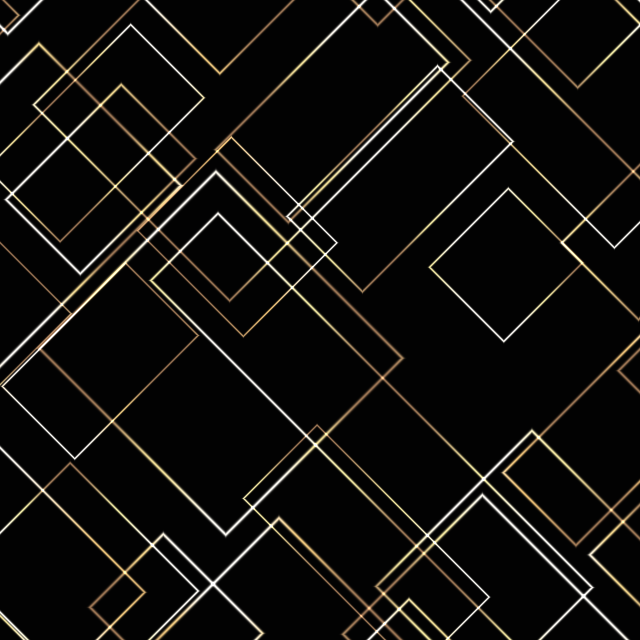
Give the GLSL for this background, as a Shadertoy shader.

```glsl
// Thin metallic outlines of overlapping rectangles, turned by 45 degrees, on black.
// Each cell of a jittered grid owns one rectangle; nearby cells are summed as light,
// and a wave along each outline shifts it from bronze through gold to white.

const float CELL = 0.25;                      // grid spacing, in canvas heights
const int   REACH = 3;                        // neighbour cells searched each way
const float JITTER = 0.85;                    // centre offset, in cells
const vec2  LONG_HALF = vec2(0.08, 0.42);     // range of the long half side
const vec2  SHORT_HALF = vec2(0.07, 0.22);    // range of the short half side
const float LONG_BIAS = 2.5;                  // higher makes long sides rarer
const vec2  LINE_WIDTH = vec2(0.0013, 0.0025);// range of the soft line radius
const vec2  SHINE_FREQ = vec2(9.0, 20.0);     // range of the metallic wave
const float SEED = 17.0;

const vec3 BACKGROUND = vec3(0.008);
const vec3 BRONZE = vec3(0.60, 0.45, 0.32);
const vec3 GOLD   = vec3(0.94, 0.76, 0.46);
const vec3 PALE   = vec3(0.96, 0.94, 0.66);
const vec3 WHITE  = vec3(1.00, 0.99, 0.97);

float hash(vec2 cell, float channel) {
    return fract(sin(dot(cell, vec2(127.1, 311.7)) + (channel + SEED) * 74.7) * 43758.5453);
}

float hashRange(vec2 cell, float channel, vec2 range) {
    return mix(range.x, range.y, hash(cell, channel));
}

// Rotates by 45 degrees.
vec2 toDiagonal(vec2 p) {
    return vec2(p.x + p.y, p.y - p.x) * 0.70711;
}

// Distance to a rectangle outline, with mitred corners.
float outlineDistance(vec2 p, vec2 halfSize) {
    vec2 edge = abs(p) - halfSize;
    return abs(max(edge.x, edge.y));
}

// Bronze to gold or pale yellow to white as shine goes from 0 to 1.
vec3 metal(float shine, float tint) {
    vec3 middle = mix(GOLD, PALE, tint);
    vec3 color = mix(BRONZE, middle, smoothstep(0.0, 0.45, shine));
    return mix(color, WHITE, smoothstep(0.45, 0.9, shine));
}

// Light from the rectangle owned by one cell.
vec3 rectangleLight(vec2 p, vec2 cell, float pixel) {
    vec2 offset = vec2(hash(cell, 1.0), hash(cell, 2.0)) - 0.5;
    vec2 local = p - (cell + 0.5 + JITTER * offset) * CELL;

    float longHalf = mix(LONG_HALF.x, LONG_HALF.y, pow(hash(cell, 3.0), LONG_BIAS));
    float shortHalf = hashRange(cell, 4.0, SHORT_HALF);
    vec2 halfSize = vec2(longHalf, shortHalf);
    if (hash(cell, 5.0) < 0.5) halfSize = halfSize.yx;

    // Soft line profile, never thinner than the pixel grid can show
    float width = max(hashRange(cell, 6.0, LINE_WIDTH), 0.6 * pixel);
    float d = outlineDistance(toDiagonal(local), halfSize) / width;

    // Metallic wave across the rectangle
    float wave = local.x * hashRange(cell, 7.0, SHINE_FREQ) + local.y * 3.0;
    float shine = 0.5 + 0.5 * sin(wave + 6.2832 * hash(cell, 8.0));
    return metal(shine, hash(cell, 9.0)) * exp(-d * d);
}

void mainImage(out vec4 fragColor, in vec2 fragCoord) {
    float pixel = 1.0 / iResolution.y;
    vec2 p = fragCoord * pixel;
    vec2 home = floor(p / CELL);

    vec3 color = BACKGROUND;
    for (int y = -REACH; y <= REACH; y++) {
        for (int x = -REACH; x <= REACH; x++) {
            color += rectangleLight(p, home + vec2(x, y), pixel);
        }
    }
    fragColor = vec4(min(color, 1.0), 1.0);
}
```
